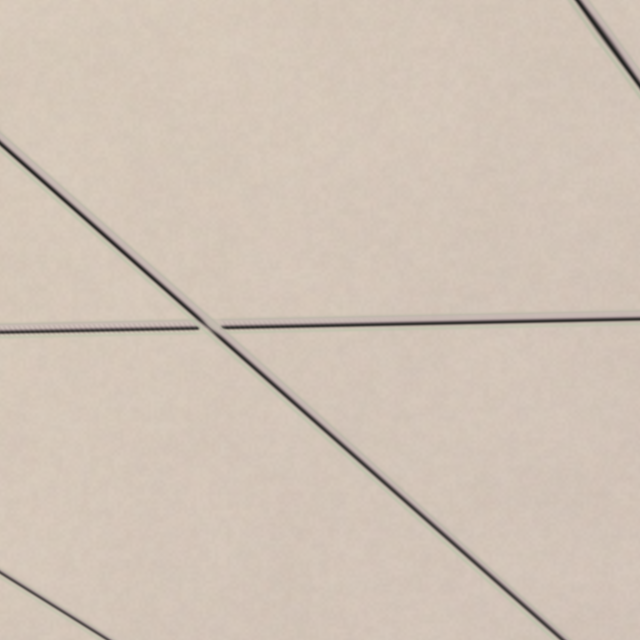
Give the GLSL for this texture, as a Shadertoy shader.

```glsl
float hash(vec2 p) {
    vec3 q = fract(p.xyx * vec3(0.1031, 0.1030, 0.0973));
    q += dot(q, q.yzx + 33.33);
    return fract((q.x + q.y) * q.z);
}

float valueNoise(vec2 p) {
    vec2 cell = floor(p), f = fract(p);
    f = f * f * (3.0 - 2.0 * f);
    float low = mix(hash(cell), hash(cell + vec2(1, 0)), f.x);
    float high = mix(hash(cell + vec2(0, 1)), hash(cell + vec2(1, 1)), f.x);
    return mix(low, high, f.y);
}

// Signed distance to the line from a to b, positive above it
float lineDistance(vec2 p, vec2 a, vec2 b) {
    vec2 dir = normalize(b - a);
    return dot(p - a, vec2(-dir.y, dir.x));
}

float bell(float d, float width) {
    return exp(-d * d / (width * width));
}

float band(float d, float from, float to, float soft) {
    return smoothstep(from - soft, from + soft, d)
         - smoothstep(to - soft, to + soft, d);
}

// Paper with a slow tint drift, faint blotches and fine grain
vec3 paper(vec2 uv) {
    vec3 color = mix(vec3(0.842, 0.788, 0.728), vec3(0.822, 0.766, 0.720),
                     smoothstep(-0.1, 1.1, 0.6 * uv.x + 0.5 * (1.0 - uv.y)));
    color += 0.012 * (valueNoise(uv * 9.0) - 0.5);
    color += 0.014 * (valueNoise(uv * 75.0) - 0.5);
    color += 0.018 * (valueNoise(uv * 210.0 + 17.0) - 0.5);
    vec3 tint = vec3(valueNoise(uv * 60.0 + 31.0), valueNoise(uv * 60.0 + 67.0),
                     valueNoise(uv * 60.0 + 93.0));
    return color + 0.010 * (tint - 0.5);
}

// Dark fibre with a mauve sheath above, a grey-green rim and a green fringe below
vec3 fibre(vec3 base, float d, float core, float sheath, float ink, float halo, float pixel) {
    float coreWidth = max(core, 0.7 * pixel);
    const vec3 mauve = vec3(0.755, 0.695, 0.690);
    const vec3 rim = vec3(0.725, 0.725, 0.650);
    const vec3 fringe = vec3(0.720, 0.765, 0.660);
    vec3 color = mix(base, mauve, 0.85 * halo * band(d, 0.0, sheath, 0.0015));
    color = mix(color, rim, 0.65 * halo * bell(d - sheath, 0.0026));
    color = mix(color, fringe, 0.75 * halo * bell(d + 2.6 * core, 0.0028));
    color = mix(color, vec3(0.48, 0.39, 0.44), 0.55 * ink * bell(d - 0.7 * core, coreWidth));
    return mix(color, vec3(0.13, 0.13, 0.12), ink * bell(d, coreWidth));
}

void mainImage(out vec4 fragColor, in vec2 fragCoord) {
    vec2 uv = fragCoord / iResolution.xy;
    float pixel = 1.0 / min(iResolution.x, iResolution.y);
    vec2 crossing = vec2(0.328, 0.488);
    vec3 color = paper(uv);

    // Level fibre, broken where the diagonal passes over it
    float level = lineDistance(uv, vec2(0.0, 0.4805), vec2(1.0, 0.5013));
    float gap = smoothstep(0.013, 0.021, abs(uv.x - crossing.x));
    float levelInk = mix(0.80, 0.88, smoothstep(0.2, 0.5, uv.x)) * gap;
    color = fibre(color, level, 0.0029, 0.0135, levelInk, 0.35 + 0.35 * gap, pixel);

    // Slanted hatching along the level fibre, fading to the right
    float hatch = cos(6.2832 * (uv.x + 0.6 * level) * 128.0);
    float hatchFade = 1.0 - smoothstep(0.2, 0.75, uv.x);
    color += 0.020 * hatch * hatchFade * gap * band(level, -0.006, 0.010, 0.002);

    // Long diagonal, with a pale patch at the crossing
    float diagonal = lineDistance(uv, vec2(0.0, 0.776), vec2(0.879, 0.0));
    float sheath = mix(0.0135, 0.0085, smoothstep(0.3, 0.9, uv.x));
    float patchGlow = bell(length(uv - crossing - vec2(0.002, 0.003)), 0.015);
    float diagonalInk = mix(0.93, 0.78, smoothstep(0.1, 0.85, uv.x)) * (1.0 - 0.55 * patchGlow);
    color = fibre(color, diagonal, 0.0031, sheath, diagonalInk, 0.8, pixel);
    color = mix(color, vec3(0.765, 0.755, 0.680), 0.5 * patchGlow * band(diagonal, 0.002, 0.012, 0.002));

    // Heavier fibre in the upper right corner
    float corner = lineDistance(uv, vec2(0.902, 1.0), vec2(1.0, 0.866));
    float swell = bell(uv.y - 0.94, 0.035);
    color = fibre(color, corner, 0.0036 + 0.0008 * swell, 0.0145, 0.96, 0.75, pixel);
    color = mix(color, vec3(0.725, 0.725, 0.650), 0.45 * bell(corner + 0.0105, 0.003));

    // Thin fibre in the lower left corner
    float lower = lineDistance(uv, vec2(0.0, 0.1055), vec2(0.169, 0.0));
    color = fibre(color, lower, 0.0025, 0.0060, 0.68, 0.6, pixel);

    fragColor = vec4(clamp(color, 0.0, 1.0), 1.0);
}
```
